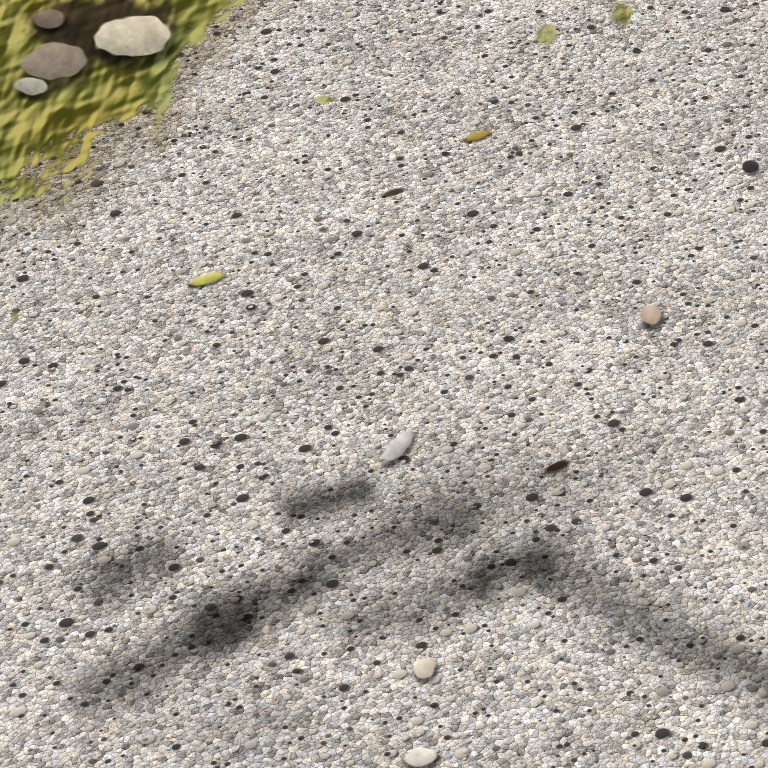
Write a three.js fragment shader that draws this texture.

```glsl
// Sunlit gravel path with a grassy corner, half-buried rocks and soft branch shadows.
#define GRAIN_SCALE 92.
#define GRAIN_CONTRAST 1.4
#define GRAIN_TILT .36
#define GRAIN_STRETCH 1.6
#define PEBBLE_CHANCE .24
#define SHADOW_DEPTH .62
#define EDGE_SOFT .0016
#define GRAVEL_TINT vec3(1.025, .99, .95)
#define SOIL vec3(.2, .17, .12)
#define GRASS_DARK vec3(.25, .28, .1)
#define GRASS_LIGHT vec3(.68, .7, .44)

varying vec2 vUv;

float hash(vec2 p) {
  vec3 a = fract(p.xyx * .1031);
  a += dot(a, a.yzx + 33.33);
  return fract((a.x + a.y) * a.z);
}
vec2 hash2(vec2 p) { return vec2(hash(p), hash(p + 47.3)); }
float noise(vec2 p) {
  vec2 i = floor(p), f = fract(p);
  f *= f * (3. - 2. * f);
  return mix(mix(hash(i), hash(i + vec2(1, 0)), f.x),
             mix(hash(i + vec2(0, 1)), hash(i + 1.), f.x), f.y);
}
float fbm(vec2 p) {
  return .55 * noise(p) + .3 * noise(p * 2.1 + 7.) + .15 * noise(p * 4.3 + 19.);
}
vec2 spin(vec2 v, float a) {
  return vec2(cos(a) * v.x + sin(a) * v.y, cos(a) * v.y - sin(a) * v.x);
}

// Packed grains: brightness in x, warmth in y
vec2 grains(vec2 q) {
  float near = 9., next = 9.;
  vec2 id = vec2(0.), offset = vec2(0.);
  for (int k = 0; k < 9; k++) {
    vec2 cell = floor(q) + vec2(mod(float(k), 3.), floor(float(k) / 3.)) - 1.;
    vec2 o = q - cell - hash2(cell);
    float d = length(o);
    if (d < near) { next = near; near = d; id = cell; offset = o; }
    else next = min(next, d);
  }
  float tone = mix(.43, .88, sqrt(hash(id + 11.))) + dot(offset, vec2(-.06, .14));
  return vec2(tone * mix(.78, 1.03, smoothstep(0., .25, next - near)), hash(id + 83.) - .5);
}

// Tilted oval (centre, radii) with its contact shadow
void lay(inout vec3 col, vec4 oval, float angle, vec3 tint) {
  vec2 v = vUv - oval.xy, w = vUv * 75.;
  vec2 wobble = .35 * oval.w * (vec2(noise(w), noise(w + 31.)) - .5);
  vec2 o = spin(v + wobble, angle) / oval.zw;
  vec2 under = spin(v + vec2(-.2, .55) * oval.w, angle) / oval.zw;
  float soft = EDGE_SOFT / oval.w;
  col *= 1. - .55 * (1. - smoothstep(.75, 1.4, length(under)));
  vec3 face = tint * (.87 + .16 * o.y + .25 * fbm(vUv * 110.));
  col = mix(col, face, 1. - smoothstep(1. - soft, 1. + soft, length(o)));
}

// Soft shadow along a segment, and a soft oval patch
float shade(vec2 p, vec4 ends, float width) {
  vec2 d = ends.zw - ends.xy, v = p - ends.xy;
  v = (v - d * clamp(dot(v, d) / dot(d, d), 0., 1.)) / width;
  return exp(-dot(v, v));
}
float spot(vec4 oval) {
  vec2 o = (vUv - oval.xy) / oval.zw;
  return exp(-dot(o, o));
}

void main() {
  vec2 p = vUv;
  vec2 q = spin(vec2(p.x - .5, p.y) * (1. + .45 * p.y), GRAIN_TILT) * vec2(1., GRAIN_STRETCH);

  // Gravel
  vec2 g = .6 * grains(q * GRAIN_SCALE) + .4 * grains(q * GRAIN_SCALE * 1.9 + 40.);
  float tone = .68 + (g.x - .66) * GRAIN_CONTRAST + .14 * (fbm(q * vec2(7, 10)) - .5);
  tone += .06 * spot(vec4(.9, .75, .09, .05));
  vec3 col = tone * (GRAVEL_TINT + g.y * vec3(.08, 0., -.1));

  // Scattered pebbles, three sizes
  for (int k = 0; k < 3; k++) {
    float scale = 24. * pow(1.6, float(k)), soft = EDGE_SOFT * scale;
    vec2 cell = floor(q * scale), r = hash2(cell + float(k) * 61.);
    vec2 o = fract(q * scale) - .3 - .4 * hash2(cell + 17.);
    float size = .1 + .15 * r.y, on = step(r.x, PEBBLE_CHANCE);
    vec3 tint = mix(vec3(.3, .28, .27), vec3(.85, .81, .75), smoothstep(.25, .5, hash(cell + 139.)));
    col *= 1. - .45 * on * (1. - smoothstep(size * .6, size * 1.4, length(o + vec2(-.05, .1))));
    float body = 1. - smoothstep(size - soft, size + soft, length(o));
    col = mix(col, tint * (.94 + .17 * o.y / size), on * body);
  }

  // Grass corner, bare soil and stray tufts
  float blades = 0.;
  for (int k = 0; k < 3; k++)
    blades += noise(spin(p, .35 + .45 * float(k)) * vec2(30, 165) + float(k) * 23.) / 3.;
  float rim = p.y - .75 - .15 * p.x - 2.2 * p.x * p.x;
  rim += .1 * (blades - .5) + .06 * (noise(p * 24.) - .5);
  col *= mix(vec3(1), vec3(.8, .77, .71), smoothstep(-.09, 0., rim));
  float tufts = spot(vec4(.81, .98, .02, .025)) + .8 * spot(vec4(.71, .955, .03, .025))
    + .8 * spot(vec4(.425, .87, .025, .009)) + .7 * spot(vec4(.02, .59, .015, .02));
  vec3 grass = mix(GRASS_DARK, GRASS_LIGHT, smoothstep(.28, .72, blades));
  grass *= mix(vec3(1), vec3(1.15, 1., .85), noise(p * 18.));
  col = mix(col, grass, max(smoothstep(-.008, .02, rim), .8 * smoothstep(.5, .8, tufts * (.5 + blades))));
  float bare = spot(vec4(.13, .965, .105, .045)) + .5 * (fbm(p * 40.) - .5);
  col = mix(col, SOIL * (.5 + 1.3 * blades), smoothstep(.3, .6, bare));

  // Rocks
  lay(col, vec4(.063, .976, .022, .012), 0., vec3(.48, .42, .37));
  lay(col, vec4(.07, .92, .042, .023), .15, vec3(.56, .51, .45));
  lay(col, vec4(.172, .953, .052, .026), .12, vec3(.78, .74, .65));
  lay(col, vec4(.04, .887, .022, .011), -.1, vec3(.66, .65, .59));

  // Leaves, twigs and larger stones
  lay(col, vec4(.27, .637, .022, .006), .3, vec3(.77, .74, .4));
  lay(col, vec4(.622, .824, .016, .005), .3, vec3(.7, .6, .3));
  lay(col, vec4(.518, .418, .026, .01), .8, vec3(.81, .79, .76));
  lay(col, vec4(.725, .393, .016, .005), .4, vec3(.25, .18, .16));
  lay(col, vec4(.512, .75, .014, .003), .3, vec3(.32, .24, .21));
  lay(col, vec4(.977, .784, .01, .008), 0., vec3(.24, .22, .23));
  lay(col, vec4(.848, .591, .014, .013), .3, vec3(.76, .67, .59));
  lay(col, vec4(.547, .014, .021, .012), .2, vec3(.88, .85, .79));
  lay(col, vec4(.553, .131, .015, .012), .6, vec3(.85, .8, .72));

  // Branch shadows
  vec2 s = p + .025 * (vec2(fbm(p * 16.), fbm(p * 16. + 9.)) - .5);
  float dark = .65 * shade(s, vec4(.13, .105, .3, .185), .035)
    + .75 * shade(s, vec4(.28, .19, .39, .235), .03)
    + .55 * shade(s, vec4(.42, .26, .6, .325), .032)
    + .8 * shade(s, vec4(.38, .335, .47, .365), .022)
    + .65 * shade(s, vec4(.14, .245, .21, .275), .03)
    + .45 * shade(s, vec4(.46, .18, .62, .235), .03)
    + .65 * shade(s, vec4(.64, .25, .7, .27), .032)
    + .55 * shade(s, vec4(.72, .25, 1.02, .105), .036)
    + .28 * spot(vec4(.63, .36, .16, .06)) + .22 * spot(vec4(.33, .05, .16, .05));
  col *= 1. - SHADOW_DEPTH * min(dark, 1.);
  gl_FragColor = vec4(clamp(col, 0., 1.), 1.);
}
```
